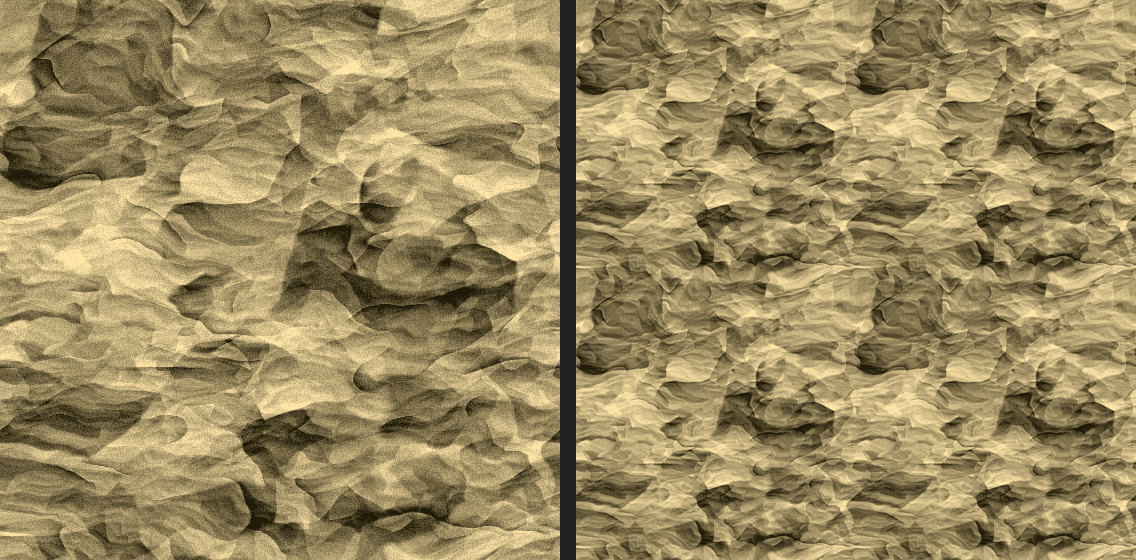
Left, the tile; right, the same tile 2 across and 2 down.
Reproduce this texture procedurally as a three.js fragment shader.

```glsl
// Crumpled kraft paper: crisp wide facets, level folds, sparse cast shadows and fine grain, tiling.
varying vec2 vUv;

const vec3 SHADE_COLOR = vec3(0.10, 0.08, 0.01);
const vec3 LIGHT_COLOR = vec3(1.00, 0.90, 0.66);
const vec2 LIGHT_DIR = vec2(0.30, 0.95);
const vec2 FOLD_CELLS = vec2(3.0, 6.0);    // largest folds across and up
const float BASE_TONE = 0.565;
const float SHOULDER = 0.35;               // compresses the highlights
const float EDGE_BOOST = 0.55;             // deepens the shading towards facet edges
const float FOLD_RELIEF = 0.10;
const float SHADOW_DEPTH = 0.42;
const float LIP_GLOW = 0.20;
const vec2 WARP = vec2(0.050, 0.032);
const float GRAIN = 0.20;
const float MOTTLE = 0.08;

vec2 hash2(vec2 p) {
  vec3 h = fract(p.xyx * vec3(0.1031, 0.1030, 0.0973));
  h += dot(h, h.yzx + 33.33);
  return fract((h.xx + h.yz) * h.zy);
}

// Smooth gradient noise, wrapped to the number of cells.
float corner(vec2 cell, vec2 offset, vec2 cells, float seed) {
  float angle = 6.2832 * hash2(mod(cell, cells) + seed).x;
  return dot(offset, vec2(cos(angle), sin(angle)));
}

float noise(vec2 p, vec2 cells, float seed) {
  vec2 q = p * cells, i = floor(q), f = fract(q);
  vec2 u = f * f * f * (f * (f * 6.0 - 15.0) + 10.0);
  vec2 ex = vec2(1.0, 0.0), ey = vec2(0.0, 1.0);
  float low = mix(corner(i, f, cells, seed), corner(i + ex, f - ex, cells, seed), u.x);
  float high = mix(corner(i + ey, f - ey, cells, seed),
                   corner(i + 1.0, f - 1.0, cells, seed), u.x);
  return mix(low, high, u.y);
}

// Noise of flat triangles, for bends with sharp angles.
float knot(vec2 cell, vec2 cells, float seed) {
  return 2.0 * hash2(mod(cell, cells) + seed).x - 1.0;
}

float creased(vec2 p, vec2 cells, float seed) {
  vec2 q = p * cells, i = floor(q), f = fract(q);
  float a = knot(i, cells, seed), d = knot(i + 1.0, cells, seed);
  float b = knot(i + vec2(1.0, 0.0), cells, seed);
  float c = knot(i + vec2(0.0, 1.0), cells, seed);
  return f.x > f.y ? a + f.x * (b - a) + f.y * (d - b)
                   : a + f.y * (c - a) + f.x * (d - c);
}

vec2 warp(vec2 p) {
  vec2 shift = vec2(0.0), cells = vec2(4.0, 5.0);
  vec2 size = WARP;
  for (int i = 0; i < 4; i++) {
    shift += size * vec2(creased(p, cells, 11.0), creased(p, cells, 83.0));
    cells = cells * 2.0 + 1.0;
    size *= 0.45;
  }
  return p + shift;
}

// Brightness of tilted, curved facets; slant is the rows climbed per canvas width.
float facets(vec2 p, vec2 cells, float slant, float sharpness, float seed) {
  vec2 q = p * cells + vec2(0.0, slant * p.x), home = floor(q);
  vec2 crisp = vec2(0.0), soft = vec2(0.0);
  for (int y = -1; y <= 1; y++) {
    for (int x = -1; x <= 1; x++) {
      vec2 cell = home + vec2(float(x), float(y));
      float turn = floor(cell.x / cells.x);
      vec2 id = mod(cell - vec2(0.0, slant * turn), cells) + seed;
      vec2 away = q - cell - 0.1 - 0.8 * hash2(id);
      vec2 tilt = 2.0 * hash2(id + 57.0) - 1.0;
      vec2 bend = 2.0 * hash2(id + 131.0) - 1.0;
      float shade = tilt.x + dot(away, bend * vec2(0.6, 1.4));
      float d = dot(away, away);
      crisp += vec2(shade, 1.0) * exp(sharpness * (0.4 - d));
      soft += vec2(shade, 1.0) * exp(-7.0 * d);
    }
  }
  float value = crisp.x / max(crisp.y, 1e-30);
  return value + EDGE_BOOST * (value - soft.x / soft.y);
}

// Height of folds in four sizes, with sharp valleys where the noise crosses zero.
float foldHeight(vec2 p) {
  float height = 0.0, gain = 1.0;
  vec2 cells = FOLD_CELLS;
  for (int i = 0; i < 4; i++) {
    height += gain * abs(noise(p, cells, 29.0 + 17.0 * float(i))) / cells.y;
    cells *= 2.0;
    gain *= 0.85;
  }
  return height;
}

// Dark on one side of a fold line, a thin bright lip on the other.
float foldShadow(vec2 p, vec2 cells, float seed) {
  float side = noise(p, cells, seed);
  float present = smoothstep(0.05, 0.30, noise(p, cells + 1.0, seed + 41.0));
  float under = smoothstep(-0.010, 0.010, side);
  float dark = under * exp(-11.0 * max(side, 0.0));
  float lip = (1.0 - under) * exp(22.0 * min(side, 0.0));
  return present * (LIP_GLOW * lip - SHADOW_DEPTH * dark);
}

void main() {
  vec2 p = warp(vUv);

  // Facets in four sizes, some rising and some falling, with soft and crisp regions
  float crisp = smoothstep(-0.35, 0.1, noise(vUv, vec2(5.0), 7.0));
  float wrinkled = smoothstep(-0.35, 0.3, noise(vUv, vec2(4.0), 19.0));
  float sharpness = mix(45.0, 150.0, crisp);
  float relief = 0.17 * facets(p, vec2(4.0, 6.0), 1.0, sharpness, 3.0);
  relief += 0.12 * facets(p, vec2(6.0, 10.0), -3.0, sharpness, 213.0);
  relief += 0.09 * facets(p, vec2(11.0, 17.0), 5.0, sharpness, 251.0);
  relief += mix(0.03, 0.10, wrinkled) * facets(p, vec2(21.0, 34.0), -7.0, 70.0, 317.0);

  // Slope of the folds along the light
  float reach = mix(0.003, 0.0012, crisp);
  vec2 e = reach * LIGHT_DIR;
  relief += FOLD_RELIEF * (foldHeight(p + e) - foldHeight(p - e)) / (2.0 * reach);

  // Cast shadows under large and small folds
  relief += foldShadow(p, vec2(3.0, 6.0), 401.0) + 0.8 * foldShadow(p, vec2(7.0, 13.0), 503.0);

  // Highlight shoulder, then the paper surface
  relief /= 1.0 + SHOULDER * max(relief, 0.0);
  relief += GRAIN * noise(vUv, vec2(420.0), 601.0) + MOTTLE * noise(vUv, vec2(151.0), 701.0);

  float tone = clamp(BASE_TONE + relief, 0.03, 1.0);
  gl_FragColor = vec4(mix(SHADE_COLOR, LIGHT_COLOR, tone), 1.0);
}
```
